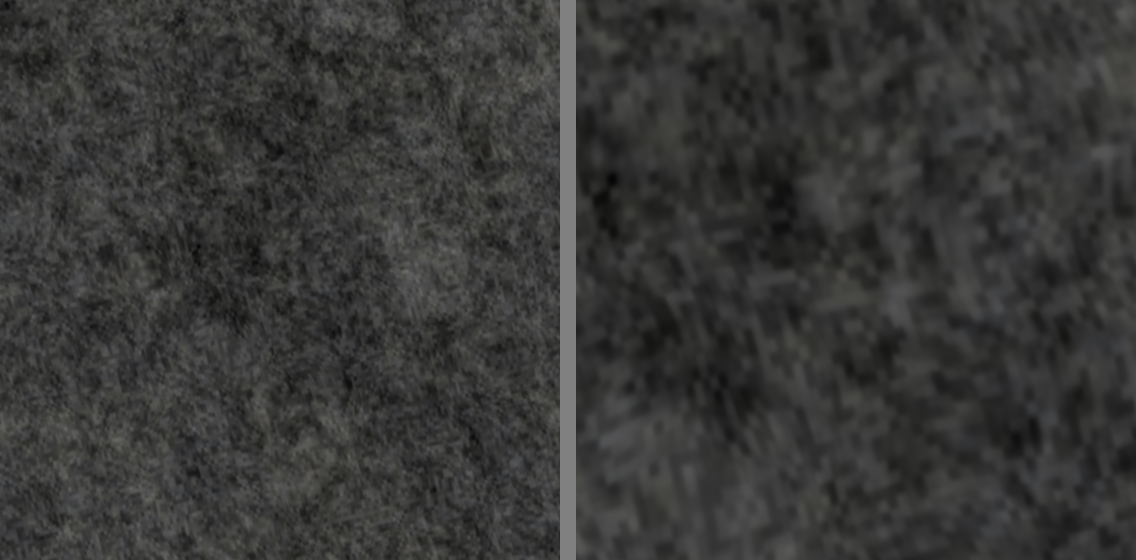
Left: the whole. Right: its middle third, enlarged.
Give the GLSL for this texture, as a WebGL 1 fragment shader.

```glsl
precision highp float;
// Dark weathered stone: mottled charcoal with diagonal grain, pits and faint tints.

uniform vec2 u_resolution;

#define BASE_TONE 0.238
#define CONTRAST 0.088
#define COARSE_FREQ 4.3
#define FREQ_STEP 2.08
#define COARSE_WEIGHT 0.42
#define WEIGHT_STEP 0.18
#define GRAIN_ANGLE -0.98
#define GRAIN_STRETCH 1.3
#define PIT_FREQ 19.0
#define PIT_DEPTH 0.05
#define TINT_AMOUNT 0.03

const int OCTAVES = 6;
const vec3 STONE_HUE = vec3(1.0, 1.0, 0.98);
const vec3 COOL_SHIFT = vec3(-0.5, -0.25, 1.0);

float hash(vec2 cell) {
  vec3 q = fract(vec3(cell.xyx) * 0.1031);
  q += dot(q, q.yzx + 33.33);
  return fract((q.x + q.y) * q.z);
}

// Smooth value noise centred on zero, from -0.5 to 0.5
float noise(vec2 p) {
  vec2 cell = floor(p);
  vec2 f = fract(p);
  vec2 blend = f * f * f * (f * (f * 6.0 - 15.0) + 10.0);
  float low = mix(hash(cell), hash(cell + vec2(1.0, 0.0)), blend.x);
  float high = mix(hash(cell + vec2(0.0, 1.0)), hash(cell + 1.0), blend.x);
  return mix(low, high, blend.y) - 0.5;
}

// Turns the x axis along the given angle and lengthens features along it
vec2 grainSpace(vec2 p, float angle) {
  float c = cos(angle);
  float s = sin(angle);
  return vec2((c * p.x + s * p.y) / GRAIN_STRETCH, c * p.y - s * p.x);
}

// Octaves of slightly fanned grain, growing stronger toward the fine sizes
float mottling(vec2 p) {
  float sum = 0.0;
  float freq = COARSE_FREQ;
  for (int i = 0; i < OCTAVES; i++) {
    float octave = float(i);
    float fan = 0.8 * (fract(octave * 0.618) - 0.5);
    float offset = 17.3 * (octave + 1.0);
    float weight = COARSE_WEIGHT + WEIGHT_STEP * octave;
    sum += weight * noise(grainSpace(p, GRAIN_ANGLE + fan) * freq + offset);
    freq *= FREQ_STEP;
  }
  return sum;
}

// Scattered soft hollows with ragged edges
float pits(vec2 p) {
  vec2 q = grainSpace(p, GRAIN_ANGLE - 0.25) * PIT_FREQ;
  float hollow = noise(q + 61.7) + 0.5 * noise(q * 3.1 + 23.9);
  return smoothstep(0.16, 0.52, hollow);
}

void main() {
  vec2 uv = gl_FragCoord.xy / min(u_resolution.x, u_resolution.y);

  // Gentle warp breaks up the regular noise cells
  vec2 warp = vec2(noise(uv * 13.0 + 5.2), noise(uv * 13.0 + 41.8));
  vec2 p = uv + 0.014 * warp;

  float tone = BASE_TONE + CONTRAST * mottling(p) - PIT_DEPTH * pits(p);

  // Patches and specks drift between olive and blue grey
  float tint = 0.7 * noise(p * 8.0 + 83.1) + noise(p * 56.0 + 9.4);
  vec3 color = tone * (STONE_HUE + 2.0 * TINT_AMOUNT * tint * COOL_SHIFT);

  gl_FragColor = vec4(clamp(color, 0.0, 1.0), 1.0);
}
```
